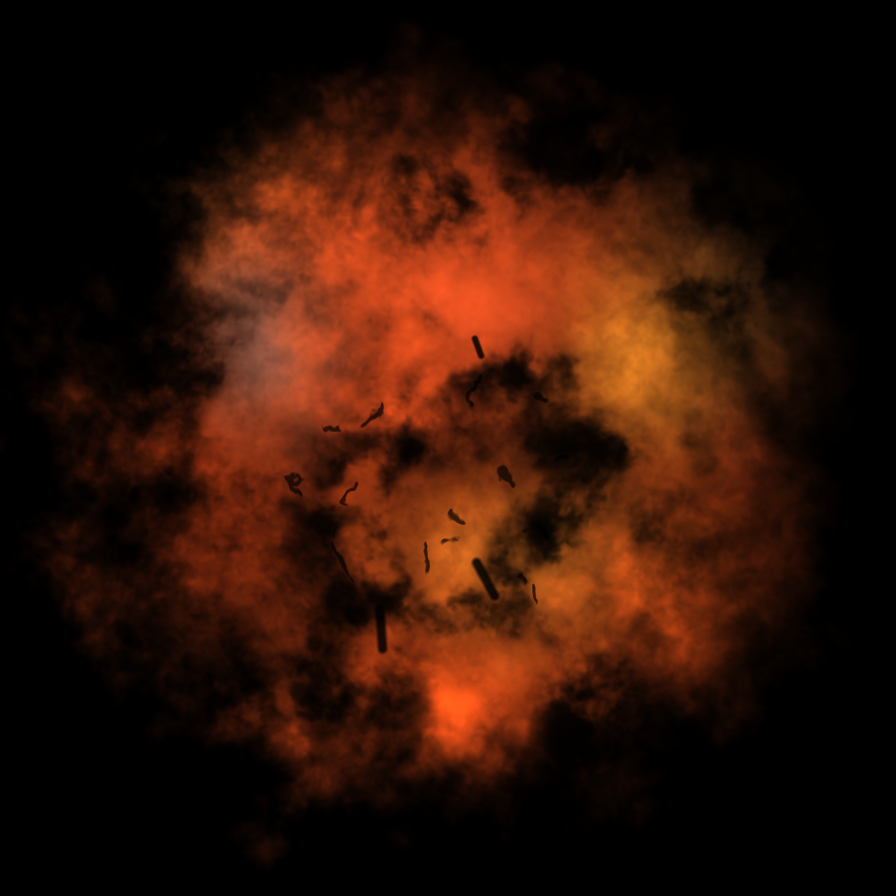
Write a three.js fragment shader that draws this background.

```glsl
// A smouldering, painterly cloud of orange, ochre and ash on black.
// Layered cellular brush daubs warp and shade a field of soft colour glows;
// ragged shadows, small dark strokes and a torn outer fade finish it.
varying vec2 vUv;

vec2 hash2(vec2 p) {
  vec2 q = vec2(dot(p, vec2(127.1, 311.7)), dot(p, vec2(269.5, 183.3)));
  return fract(sin(q) * 43758.55);
}

// Cellular noise whose cells are elongated daubs, each with its own angle and tone
float daubs(vec2 p) {
  vec2 cell = floor(p);
  float tone = 0.0;
  float weight = 0.12;
  for (int y = -1; y <= 1; y++) {
    for (int x = -1; x <= 1; x++) {
      vec2 id = cell + vec2(float(x), float(y));
      vec2 d = p - id - 0.2 - 0.6 * hash2(id);
      vec2 rnd = hash2(id + 37.0);
      float a = rnd.x * 3.1416;
      vec2 along = vec2(cos(a), sin(a));
      float u = dot(d, along);
      float v = dot(d, vec2(-along.y, along.x));
      float w = exp(-4.5 * u * u - 17.0 * v * v);
      tone += w * (rnd.y * 2.0 - 1.0);
      weight += w;
    }
  }
  return tone / weight;
}

// Octaves of daubs, turned at every step
float paint(vec2 p) {
  float sum = 0.0;
  float amp = 0.5;
  for (int i = 0; i < 5; i++) {
    sum += amp * daubs(p);
    p = mat2(1.6, 1.2, -1.2, 1.6) * p + 7.3;
    amp *= 0.62;
  }
  return sum;
}

float glow(vec2 p, vec2 centre, vec2 radius) {
  vec2 d = (p - centre) / radius;
  return exp(-dot(d, d));
}

float stroke(vec2 p, vec2 a, vec2 b, float radius) {
  vec2 ab = b - a;
  float t = clamp(dot(p - a, ab) / dot(ab, ab), 0.0, 1.0);
  float d = length(p - a - ab * t);
  return 1.0 - smoothstep(radius * 0.4, radius * 1.3, d);
}

void main() {
  // Warp the canvas so that every soft shape gets a brushed outline
  float grain = paint(vUv * 9.0 + 3.0);
  float drift = paint(vUv * 6.0 + 41.0);
  vec2 p = vUv + 0.045 * vec2(grain, drift);

  // Colour glows, from dull embers to the hot core
  vec3 color = vec3(0.34, 0.11, 0.035);
  color = mix(color, vec3(0.42, 0.20, 0.07), glow(p, vec2(0.25, 0.76), vec2(0.15, 0.12)));
  color = mix(color, vec3(0.55, 0.17, 0.05), glow(p, vec2(0.24, 0.45), vec2(0.13, 0.10)));
  color = mix(color, vec3(0.33, 0.18, 0.07), glow(p, vec2(0.82, 0.70), vec2(0.12, 0.16)));
  color = mix(color, vec3(0.64, 0.22, 0.06), glow(p, vec2(0.74, 0.36), vec2(0.12, 0.10)));
  color = mix(color, vec3(0.80, 0.27, 0.08), glow(p, vec2(0.48, 0.23), vec2(0.12, 0.08)));
  color = mix(color, vec3(0.60, 0.30, 0.09), glow(p, vec2(0.59, 0.38), vec2(0.13, 0.09)));
  color = mix(color, vec3(0.72, 0.25, 0.09), glow(p, vec2(0.45, 0.73), vec2(0.19, 0.10)));
  color = mix(color, vec3(0.40, 0.25, 0.20), glow(p, vec2(0.30, 0.62), vec2(0.07, 0.10)));
  color = mix(color, vec3(0.60, 0.34, 0.09), glow(p, vec2(0.71, 0.61), vec2(0.10, 0.10)));
  color = mix(color, vec3(0.97, 0.34, 0.14), glow(p, vec2(0.50, 0.655), vec2(0.13, 0.09)));
  color = mix(color, vec3(0.82, 0.28, 0.10), 0.8 * glow(p, vec2(0.46, 0.58), vec2(0.06, 0.06)));

  // Daub shading, calmer inside the core
  float core = glow(p, vec2(0.50, 0.66), vec2(0.14, 0.09));
  color *= clamp(1.0 + (0.95 - 0.7 * core) * grain + 0.3 * drift, 0.15, 1.6);

  // Ragged shadows
  float shadow = 0.85 * glow(p, vec2(0.37, 0.40), vec2(0.09, 0.07));
  shadow += 0.70 * glow(p, vec2(0.41, 0.51), vec2(0.08, 0.05));
  shadow += 0.72 * glow(p, vec2(0.57, 0.56), vec2(0.10, 0.03));
  shadow += 0.60 * glow(p, vec2(0.65, 0.50), vec2(0.09, 0.03));
  shadow += 0.75 * glow(p, vec2(0.48, 0.33), vec2(0.12, 0.03));
  shadow += 0.55 * glow(p, vec2(0.59, 0.41), vec2(0.05, 0.04));
  shadow += 0.95 * glow(p, vec2(0.63, 0.83), vec2(0.09, 0.05));
  shadow += 0.60 * glow(p, vec2(0.48, 0.78), vec2(0.07, 0.03));
  shadow += 0.75 * glow(p, vec2(0.79, 0.68), vec2(0.09, 0.04));
  shadow += 0.95 * glow(p, vec2(0.63, 0.19), vec2(0.06, 0.09));
  shadow += 0.60 * glow(p, vec2(0.24, 0.20), vec2(0.14, 0.06));
  shadow += 0.55 * glow(p, vec2(0.15, 0.58), vec2(0.10, 0.05));
  color *= 1.0 - 0.9 * smoothstep(0.22, 0.95, shadow - 0.75 * grain - 0.3 * drift);

  // Small dark strokes scattered through the middle
  float marks = stroke(vUv, vec2(0.532, 0.372), vec2(0.552, 0.335), 0.006);
  marks = max(marks, stroke(vUv, vec2(0.424, 0.320), vec2(0.427, 0.276), 0.006));
  marks = max(marks, stroke(vUv, vec2(0.530, 0.622), vec2(0.537, 0.603), 0.004));
  for (int i = 0; i < 18; i++) {
    vec2 rnd = hash2(vec2(float(i), 5.0));
    vec2 start = vec2(0.32, 0.31) + vec2(0.30, 0.25) * rnd;
    vec2 lean = hash2(rnd * 91.0) - 0.5;
    vec2 end = start + vec2(0.03 * lean.x, 0.012 + 0.02 * lean.y);
    marks = max(marks, 0.8 * stroke(p, start, end, 0.004));
  }
  color *= 1.0 - 0.85 * marks;

  // Torn outer fade, with wisps at the top and the left
  float reach = 0.46 - length((p - vec2(0.495, 0.505)) * vec2(0.97, 1.0));
  reach += 0.06 * glow(p, vec2(0.43, 0.95), vec2(0.07, 0.08));
  reach += 0.05 * glow(p, vec2(0.85, 0.77), vec2(0.09, 0.08));
  float fade = smoothstep(0.0, 1.0, reach / 0.24 + 0.40 * grain + 0.25 * drift);
  gl_FragColor = vec4(color * fade, 1.0);
}
```
